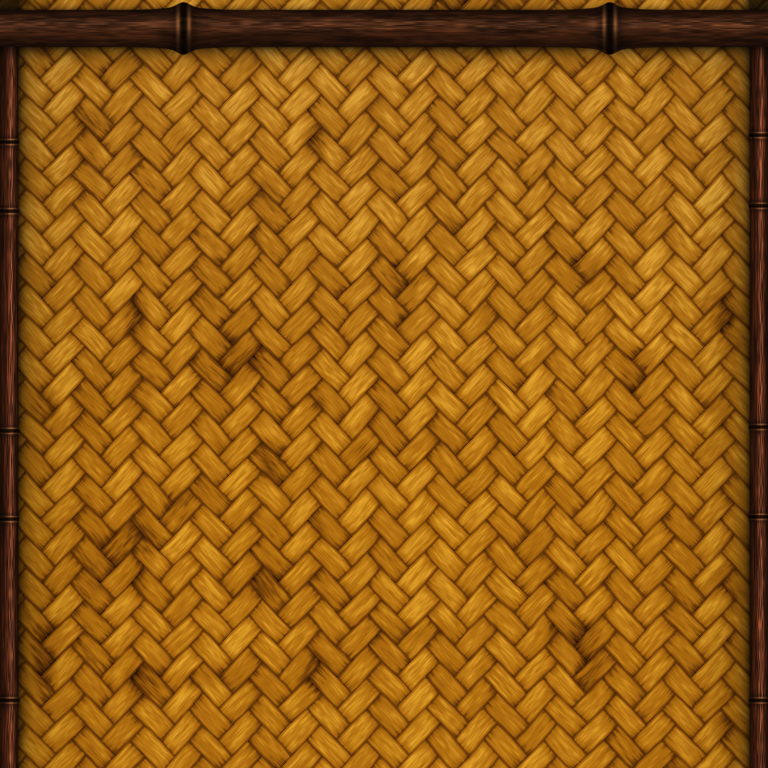
Give the GLSL for this texture, as a WebGL 2 fragment shader.

```glsl
#version 300 es
precision highp float;
// Golden herringbone matting framed by dark bamboo rails.
// A rotated lattice is grouped into 2x1 strips with fibre noise;
// rails are shaded as cylinders with ring nodes and cast soft shadows.
uniform vec2 u_resolution;
out vec4 fragColor;

const vec2 WEAVE_PERIOD = vec2(0.0769, 0.0410);
const vec2 WEAVE_ORIGIN = vec2(0.4670, 0.7130);
const float TOP_Y = 0.9630;
const float TOP_HALF = 0.0240;
const float SIDE_HALF = 0.0117;
const float LEFT_NODES[5] = float[5](0.815, 0.725, 0.439, 0.324, 0.088);
const float RIGHT_NODES[5] = float[5](0.824, 0.732, 0.444, 0.327, 0.088);

float hash(vec2 p) {
    vec3 q = fract(p.xyx * vec3(0.1031, 0.1030, 0.0973));
    q += dot(q, q.yzx + 33.33);
    return fract((q.x + q.y) * q.z);
}

float noise(vec2 p) {
    vec2 i = floor(p), f = fract(p);
    f = f * f * (3.0 - 2.0 * f);
    vec2 e = vec2(0.0, 1.0);
    return mix(mix(hash(i), hash(i + e.yx), f.x),
               mix(hash(i + e.xy), hash(i + e.yy), f.x), f.y);
}

float bump(float x, float width) {
    return exp(-x * x / (width * width));
}

// Straw tone from gap shadow to bright fibre
vec3 strawRamp(float t) {
    vec3 c = mix(vec3(0.17, 0.08, 0.015), vec3(0.40, 0.22, 0.035), smoothstep(0.0, 0.28, t));
    c = mix(c, vec3(0.67, 0.42, 0.07), smoothstep(0.22, 0.60, t));
    return mix(c, vec3(0.90, 0.66, 0.20), smoothstep(0.55, 1.05, t));
}

vec3 weave(vec2 uv) {
    vec2 wobble = vec2(noise(uv * 19.0), noise(uv * 19.0 + 40.0)) - 0.5;
    vec2 s = (uv - WEAVE_ORIGIN + wobble * 0.004) / WEAVE_PERIOD;
    s.x += 0.125;
    vec2 lattice = vec2(s.y + 2.0 * s.x, s.y - 2.0 * s.x);
    vec2 cell = floor(lattice), f = lattice - cell;

    // Four lattice diagonals alternate between the two strip directions
    float k = mod(cell.x - cell.y, 4.0);
    bool rising = k < 1.5;
    vec2 q = rising ? vec2(f.x + k, f.y) : vec2(f.y + 3.0 - k, f.x);
    vec2 id = rising ? cell - vec2(k, 0.0) : cell - vec2(0.0, 3.0 - k);

    float side = min(q.y, 1.0 - q.y);
    float end = min(q.x, 2.0 - q.x);
    float rnd = hash(id + 71.0);
    vec2 seed = id * vec2(13.7, 9.3);
    float fibre = noise(vec2(q.x * 1.3, q.y * 8.0) + seed) - 0.5;
    float fine = noise(vec2(q.x * 3.0, q.y * 17.0) + seed + 50.0) - 0.5;

    float t = 0.66 + (rnd - 0.5) * 0.17 + (rising ? 0.035 : -0.025);
    t += fibre * 0.24 + fine * 0.20;
    t += 0.10 * (q.y - 0.45) + 0.05 * sin(q.x * 1.5708);
    t -= 0.20 * (1.0 - smoothstep(0.0, 0.45, end));
    t -= 0.10 * (noise(uv * 7.0) - 0.4);
    t -= 0.22 * smoothstep(0.70, 0.95, noise(uv * 17.0 + 8.0));
    float gap = smoothstep(-0.02, 0.15, side) * smoothstep(-0.03, 0.12, end);
    t *= mix(0.42, 1.0, gap);
    vec3 c = strawRamp(t);
    return c * mix(vec3(1.0, 0.98, 0.85), vec3(1.0, 1.01, 1.25), smoothstep(0.3, 0.95, uv.y));
}

// Cylinder shading: across is -1..1, along runs down the grain
vec3 bamboo(float across, float along, float gloss) {
    float grain = noise(vec2(along * 22.0, across * 6.0));
    float streak = noise(vec2(along * 75.0, across * 13.0 + 30.0));
    float body = sqrt(max(0.0, 1.0 - across * across));
    vec3 c = mix(vec3(0.055, 0.025, 0.015), vec3(0.25, 0.125, 0.060), body * (0.3 + 0.8 * grain));
    c += vec3(0.25, 0.17, 0.12) * gloss * bump(across - 0.22, 0.36) * (0.35 + 0.9 * streak);
    return c * (0.78 + 0.40 * streak);
}

// Dark band with two bright lips around a node
vec3 ringed(vec3 c, float d, float width, float across) {
    c *= 1.0 - 0.75 * bump(d, width * 1.5);
    float lips = bump(abs(d) - width * 0.75, width * 0.30);
    return c + vec3(0.38, 0.24, 0.13) * lips * (0.2 + 0.8 * bump(across - 0.2, 0.5));
}

void main() {
    vec2 uv = gl_FragCoord.xy / u_resolution;
    float px = 1.0 / u_resolution.y;

    // Mat with shadows beside the frame
    float below = max(TOP_Y - TOP_HALF - uv.y, 0.0);
    float above = max(uv.y - TOP_Y - TOP_HALF, 0.0);
    float inset = max(min(uv.x, 1.0 - uv.x) - 2.0 * SIDE_HALF, 0.0);
    vec3 color = weave(uv);
    color *= 1.0 - 0.72 * exp(-below / 0.011) * step(uv.y, TOP_Y);
    color *= 1.0 - 0.45 * exp(-above / 0.005) * step(TOP_Y, uv.y);
    color *= (1.0 - 0.70 * exp(-inset / 0.008)) * (1.0 - 0.22 * exp(-inset / 0.045));

    // Side rails
    bool left = uv.x < 0.5;
    float sideX = left ? uv.x - SIDE_HALF : uv.x - 1.0 + SIDE_HALF;
    float nodeD = 1.0;
    for (int i = 0; i < 5; i++) {
        float d = uv.y - (left ? LEFT_NODES[i] : RIGHT_NODES[i]);
        if (abs(d) < abs(nodeD)) nodeD = d;
    }
    float sideHalf = SIDE_HALF + 0.0015 * bump(nodeD, 0.006);
    float across = sideX / sideHalf;
    vec3 rail = bamboo(across, uv.y + (left ? 0.0 : 7.0), 0.95) * vec3(1.12, 1.0, 1.0);
    rail = ringed(rail, nodeD, 0.0045, across);
    rail *= 1.0 - 0.65 * exp(-below / 0.014);
    float cover = 1.0 - smoothstep(-px, px, abs(sideX) - sideHalf);
    color = mix(color, rail, cover * step(uv.y, TOP_Y));

    // Top rail, swelling at its two nodes
    float d1 = uv.x - 0.239, d2 = uv.x - 0.794;
    float topD = abs(d1) < abs(d2) ? d1 : d2;
    float topHalf = TOP_HALF + 0.0035 * bump(topD, 0.035) + 0.0065 * bump(topD, 0.011);
    float topY = uv.y - TOP_Y;
    across = topY / topHalf;
    rail = ringed(bamboo(across, uv.x + 3.0, 0.55), topD, 0.0095, across);
    cover = 1.0 - smoothstep(-px, px, abs(topY) - topHalf);
    color = mix(color, rail, cover);

    fragColor = vec4(clamp(color, 0.0, 1.0), 1.0);
}
```
